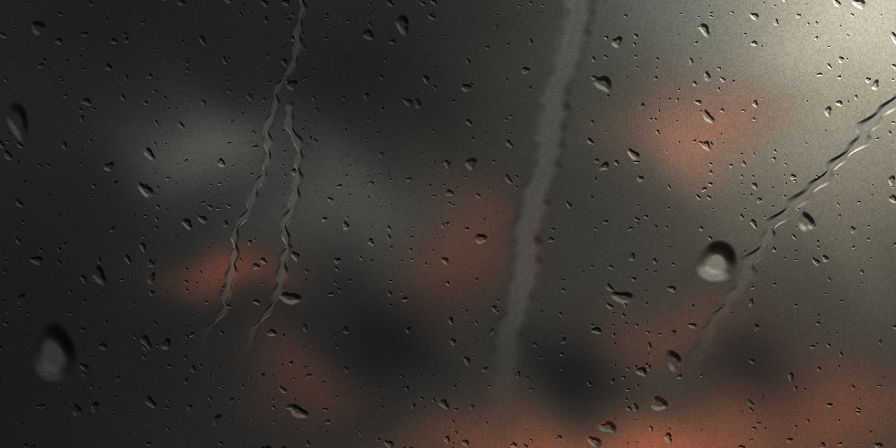
This texture is drawn by a WebGL 1 fragment shader. Its source:

```glsl
precision highp float;

uniform vec2 u_resolution;

const vec3 NIGHT = vec3(0.135, 0.145, 0.142);
const vec3 COAL = vec3(0.09, 0.095, 0.10);
const vec3 MIST = vec3(0.35, 0.355, 0.33);
const vec3 MOSS = vec3(0.235, 0.23, 0.205);
const vec3 RUST = vec3(0.49, 0.285, 0.225);
const vec3 EMBER = vec3(0.66, 0.36, 0.26);
const vec3 SKY = vec3(0.80, 0.77, 0.69);
const vec3 GLINT = vec3(0.95, 0.94, 0.86);

float hash(vec2 p) {
  p = fract(p * vec2(0.1731, 0.2379));
  p += dot(p, p.yx + 27.31);
  return fract((p.x + p.y) * p.x * 13.7);
}

vec3 glow(vec3 base, vec2 p, vec2 centre, vec2 size, vec3 tint, float amount) {
  vec2 q = (p - centre) / size;
  return mix(base, tint, amount * exp(-dot(q, q)));
}

// Blurred evening scene behind the glass
vec3 scene(vec2 p) {
  p += 0.03 * vec2(sin(p.y * 13.0 + p.x * 4.0), sin(p.x * 11.0 - p.y * 5.0));
  p += 0.012 * vec2(sin(p.y * 29.0 + 1.0), sin(p.x * 25.0 + p.y * 9.0));
  vec3 c = mix(NIGHT, MOSS, smoothstep(0.6, 1.5, p.x));
  c = glow(c, p, vec2(0.45, 0.69), vec2(0.17, 0.10), MIST, 0.85);
  c = glow(c, p, vec2(0.75, 0.54), vec2(0.24, 0.13), MIST, 0.65);
  c = glow(c, p, vec2(1.50, 1.00), vec2(0.25, 0.20), vec3(0.33, 0.37, 0.34), 0.7);
  c = glow(c, p, vec2(1.87, 0.62), vec2(0.26, 0.25), vec3(0.45, 0.43, 0.37), 0.7);
  c = glow(c, p, vec2(1.98, 0.97), vec2(0.40, 0.36), SKY, 1.0);
  c = glow(c, p, vec2(1.57, 0.73), vec2(0.13, 0.10), vec3(0.62, 0.43, 0.36), 0.85);
  c = glow(c, p, vec2(0.51, 0.38), vec2(0.15, 0.06), RUST, 0.75);
  c = glow(c, p, vec2(1.03, 0.44), vec2(0.11, 0.18), RUST, 0.5);
  c = glow(c, p, vec2(0.65, 0.16), vec2(0.14, 0.10), RUST, 0.4);
  c = glow(c, p, vec2(1.50, 0.26), vec2(0.16, 0.09), RUST, 0.4);
  c = glow(c, p, vec2(1.88, 0.10), vec2(0.19, 0.11), RUST, 0.7);
  c = glow(c, p, vec2(0.88, 0.25), vec2(0.14, 0.11), COAL, 0.85);
  c = glow(c, p, vec2(1.30, 0.18), vec2(0.13, 0.09), COAL, 0.8);
  c = glow(c, p, vec2(1.68, 0.15), vec2(0.11, 0.10), COAL, 0.55);
  c = glow(c, p, vec2(0.85, 0.82), vec2(0.22, 0.14), COAL, 0.5);
  c = glow(c, p, vec2(1.38, -0.03), vec2(0.42, 0.10), EMBER, 0.9);
  c = glow(c, p, vec2(0.25, 0.98), vec2(0.30, 0.16), COAL, 0.5);
  return glow(c, p, vec2(0.0, 0.15), vec2(0.34, 0.45), COAL, 0.8);
}

// Height of one lopsided drop
float drop(vec2 p, vec2 centre, float radius, float stretch, float seed, float lobes) {
  vec2 q = (p - centre) / radius;
  q.x += 0.9 * (seed - 0.4) * q.y;
  q.y /= stretch;
  float a = atan(q.y, q.x);
  float edge = 1.0 + lobes * (0.16 * sin(2.0 * a + seed * 40.0) + 0.12 * sin(3.0 * a + seed * 90.0));
  return radius * (1.0 - smoothstep(0.25, 1.0, length(q) / edge));
}

// One drop per occupied cell; columns gathers drops into vertical runs
float drops(vec2 p, float scale, float density, float size, float columns) {
  vec2 cell = floor(p * scale);
  vec2 id = cell + scale;
  float column = smoothstep(0.35, 0.9, hash(vec2(id.x, floor(p.y * 4.0) + 3.7)));
  float keep = step(hash(id + 7.3), density * mix(1.0, 1.7 * column, columns));
  vec2 jitter = vec2(hash(id + 19.1), hash(id + 41.7)) - 0.5;
  float seed = hash(id + 63.9);
  float radius = size / scale * mix(0.45, 1.0, seed * seed);
  vec2 centre = (cell + 0.5 + 0.45 * jitter) / scale;
  return keep * drop(p, centre, radius, 0.7 + 0.7 * hash(id + 87.3), seed, 1.0);
}

// Height of a winding rivulet with ragged banks, thinning out towards its foot
float rivulet(vec2 p, vec2 top, vec2 foot, float bend, float wind, float width, float ragged, float fade) {
  float t = (p.y - foot.y) / (top.y - foot.y);
  float slope = (top.x - foot.x) / (top.y - foot.y);
  float x = mix(foot.x, top.x, t) + bend * sin(3.1416 * clamp(t, 0.0, 1.0));
  x += wind * (sin(p.y * 23.0 + top.x * 9.0) + 0.4 * sin(p.y * 57.0 + top.x * 31.0));
  float side = (p.x - x) / sqrt(1.0 + slope * slope);
  float bank = sin(p.y * 83.0 + sign(side) * 1.7) + sin(p.y * 149.0 + sign(side) * 2.9 + top.x * 5.0);
  float reach = width * max(1.0 + ragged * (bank + 0.7 * sin(p.y * 37.0)), 0.12);
  float ends = smoothstep(0.0, fade, t) * (1.0 - smoothstep(0.97, 1.0, t));
  return ends * width * (1.0 - smoothstep(0.2, 1.0, abs(side) / reach));
}

float stream(vec2 p) {
  return rivulet(p, vec2(1.31, 1.06), vec2(1.085, -0.10), -0.015, 0.006, 0.042, 0.07, 0.5);
}

float threads(vec2 p) {
  float left = rivulet(p, vec2(0.69, 1.04), vec2(0.43, 0.13), 0.01, 0.010, 0.011, 0.36, 0.3);
  float right = rivulet(p, vec2(0.65, 0.78), vec2(0.53, 0.16), 0.055, 0.009, 0.012, 0.34, 0.3);
  float slant = rivulet(p, vec2(2.04, 0.81), vec2(1.50, 0.03), -0.09, 0.009, 0.018, 0.28, 0.85);
  return max(max(left, right), slant);
}

float beads(vec2 p) {
  float h = drop(p, vec2(1.60, 0.415), 0.054, 0.9, 0.46, 0.4);
  h = max(h, drop(p, vec2(0.12, 0.21), 0.055, 1.4, 0.38, 0.4));
  return max(h, drop(p, vec2(0.04, 0.73), 0.028, 1.8, 0.55, 0.7));
}

float water(vec2 p) {
  float h = max(max(0.6 * stream(p), threads(p)), beads(p));
  h = max(h, drops(p, 7.0, 0.30, 0.17, 0.0));
  h = max(h, drops(p + 0.37, 12.0, 0.34, 0.18, 0.0));
  h = max(h, drops(p + 0.61, 22.0, 0.28, 0.22, 0.6));
  return max(h, drops(p + 0.83, 42.0, 0.28, 0.25, 1.0));
}

void main() {
  vec2 p = gl_FragCoord.xy / u_resolution.y;

  // Surface slope bends the view and catches light from below
  float e = 0.0016;
  float h = water(p);
  vec2 slope = vec2(water(p + vec2(e, 0.0)) - h, water(p + vec2(0.0, e)) - h) / e;
  float facing = dot(slope, normalize(vec2(0.45, 1.0)));
  vec3 color = scene(p + 0.05 * slope);
  float ambient = dot(scene(p), vec3(0.33));

  // Milky bodies of the running water and large drops
  float milk = 0.35 * smoothstep(0.0, 0.04, stream(p)) + 0.3 * smoothstep(0.0, 0.012, threads(p));
  color = mix(color, MIST + 0.3 * ambient, milk);
  color += GLINT * (0.04 + 0.6 * ambient) * smoothstep(0.025, 0.055, beads(p));
  color *= 1.0 - 0.6 * smoothstep(0.1, 1.5, -facing) - 0.12 * smoothstep(0.5, 1.8, length(slope));
  color += GLINT * (0.06 + 0.6 * ambient) * smoothstep(0.35, 1.8, facing);

  // Fine grain of the misted glass
  float grain = hash(floor(p * 256.0) + 5.0) - 0.5;
  gl_FragColor = vec4(color * (1.0 + 0.11 * grain), 1.0);
}
```
